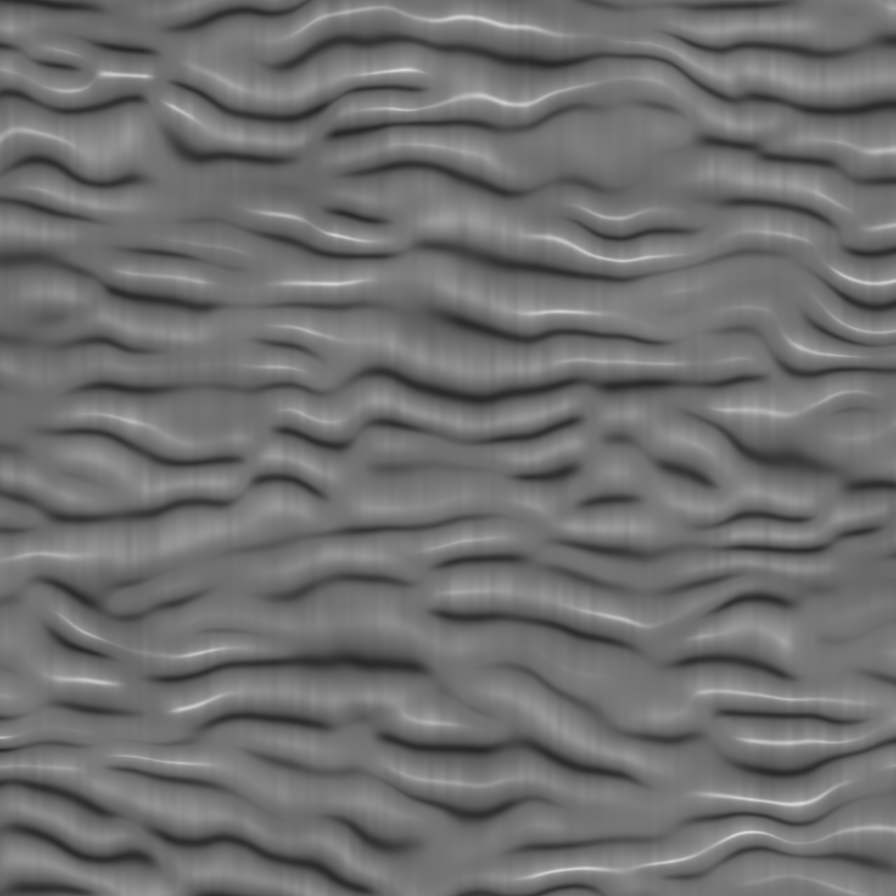
A Shadertoy shader for this texture map:

```glsl
// Grey wind-swept ripples: wavy horizontal crests, dark creases and fine vertical streaks.

const float TAU = 6.2831853;
const vec2 CELLS = vec2(6.0, 9.0);   // wave packets across and up the canvas
const int PACKETS = 3;               // packets per cell
const float RIPPLES = 17.0;          // ripples per canvas height

vec3 hash3(vec3 p) {
    p = fract(p * vec3(0.1031, 0.1030, 0.0973));
    p += dot(p, p.yxz + 33.33);
    return fract((p.xxy + p.yxx) * p.zyx);
}

float valueNoise(vec2 p, float seed) {
    vec2 i = floor(p), f = p - i;
    f = f * f * f * (f * (f * 6.0 - 15.0) + 10.0);
    float a = hash3(vec3(i, seed)).x;
    float b = hash3(vec3(i + vec2(1.0, 0.0), seed)).x;
    float c = hash3(vec3(i + vec2(0.0, 1.0), seed)).x;
    float d = hash3(vec3(i + 1.0, seed)).x;
    return mix(mix(a, b, f.x), mix(c, d, f.x), f.y);
}

// Noise centred on zero, from -0.5 to 0.5
float signedNoise(vec2 p, float seed) {
    return valueNoise(p, seed) - 0.5;
}

// Sum of random wave packets; its length is the strength, its angle the phase
vec2 rippleField(vec2 p, vec2 cells, float ripples) {
    vec2 g = p * cells, base = floor(g), sum = vec2(0.0);
    for (int y = -1; y <= 1; y++)
    for (int x = -1; x <= 1; x++)
    for (int k = 0; k < PACKETS; k++) {
        vec2 cell = base + vec2(x, y);
        vec3 place = hash3(vec3(cell + 40.0, float(k) + 11.0));
        vec3 shape = hash3(vec3(cell + 90.0, float(k) + 57.0));
        vec2 d = g - cell - place.xy;
        float w = max(1.0 - dot(d, d), 0.0);
        float angle = 0.04 + (shape.x - 0.5) * 0.7;
        float freq = ripples * mix(0.78, 1.22, shape.y);
        float phase = TAU * (freq * dot(d / cells, vec2(sin(angle), cos(angle))) + place.z);
        sum += w * w * w * vec2(cos(phase), sin(phase));
    }
    return sum;
}

// Periodic peak: 1 where the cosine is 1, narrower with sharpness
float peak(float cosine, float sharpness) {
    return exp(-sharpness * (1.0 - cosine));
}

// Bends the ripples into arcs and small kinks
vec2 bend(vec2 p) {
    float wide = signedNoise(p * vec2(7.0, 9.0), 3.0);
    float small = signedNoise(p * vec2(19.0, 16.0), 5.0);
    float side = signedNoise(p * vec2(9.0, 12.0), 7.0);
    return p + vec2(0.03 * side, 0.036 * wide + 0.015 * small);
}

float rippleTone(vec2 p) {
    vec2 field = rippleField(bend(p), CELLS, RIPPLES);
    float strength = length(field);
    vec2 dir = field / max(strength, 1e-4);
    float relief = smoothstep(0.0, 1.5, strength);
    float crest = dot(dir, vec2(cos(0.4), -sin(0.4)));
    float focus = valueNoise(p * vec2(6.0, 11.0), 13.0);

    // Broad slopes, dark creases and occasional glossy crest lines
    float tone = 0.445 + 0.075 * relief * dir.x;
    tone += 0.05 * relief * peak(crest, 3.0);
    tone -= 0.18 * relief * peak(-dir.x, mix(3.0, 9.0, focus));
    float gloss = relief * relief * smoothstep(0.35, 0.85, focus);
    tone += 0.24 * gloss * peak(crest, 26.0);

    // Soft patches and vertical streaks on the lit slopes
    tone += 0.07 * signedNoise(p * vec2(8.0, 14.0), 17.0);
    float streak = signedNoise(p * vec2(160.0, 15.0), 19.0)
                 + signedNoise(p * vec2(75.0, 11.0), 23.0);
    tone += 0.035 * streak * (0.25 + relief * (0.5 + 0.5 * dir.x));
    return tone;
}

void mainImage(out vec4 fragColor, in vec2 fragCoord) {
    vec2 p = fragCoord / iResolution.y;
    fragColor = vec4(vec3(clamp(rippleTone(p), 0.0, 1.0)), 1.0);
}
```
